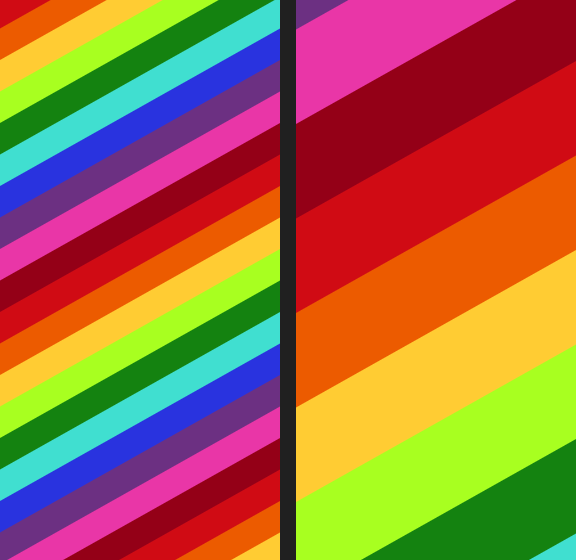
Left, the full canvas; right, a detail of the centre.
This pattern is drawn by a WebGL 1 fragment shader. Its source:

```glsl
precision highp float;
// Slanted rainbow stripes: ten flat colours repeating down the canvas.

uniform vec2 u_resolution;

// Lengths are in canvas widths.
const float STRIPE_COUNT = 10.0;
const float STRIPE_HEIGHT = 0.1125; // measured vertically
const float STRIPE_SLOPE = 0.5625;  // rise per unit of x
const float START_HEIGHT = 0.9982;  // top of a crimson stripe at the left edge

vec3 stripeColor(float index) {
  float i = mod(index, STRIPE_COUNT);
  if (i < 0.5) return vec3(0.580, 0.000, 0.090); // crimson
  if (i < 1.5) return vec3(0.815, 0.045, 0.080); // red
  if (i < 2.5) return vec3(0.925, 0.355, 0.000); // orange
  if (i < 3.5) return vec3(1.000, 0.800, 0.200); // yellow
  if (i < 4.5) return vec3(0.660, 1.000, 0.125); // lime
  if (i < 5.5) return vec3(0.078, 0.510, 0.063); // green
  if (i < 6.5) return vec3(0.250, 0.875, 0.815); // turquoise
  if (i < 7.5) return vec3(0.160, 0.200, 0.875); // blue
  if (i < 8.5) return vec3(0.424, 0.188, 0.510); // purple
  return vec3(0.914, 0.212, 0.655);              // pink
}

// Position across the stripes, growing by one per stripe downwards.
float stripeCoord(vec2 p, float slope, float start, float height) {
  return (slope * p.x - p.y + start) / height;
}

// Blends the two stripes around the nearest boundary over one pixel.
vec3 smoothStripes(float t, float pixel) {
  float boundary = floor(t + 0.5);
  float blend = clamp((t - boundary) / pixel + 0.5, 0.0, 1.0);
  return mix(stripeColor(boundary - 1.0), stripeColor(boundary), blend);
}

void main() {
  vec2 p = gl_FragCoord.xy / u_resolution.x;
  float t = stripeCoord(p, STRIPE_SLOPE, START_HEIGHT, STRIPE_HEIGHT);
  float pixel = length(vec2(STRIPE_SLOPE, 1.0)) / (STRIPE_HEIGHT * u_resolution.x);
  gl_FragColor = vec4(smoothStripes(t, pixel), 1.0);
}
```
